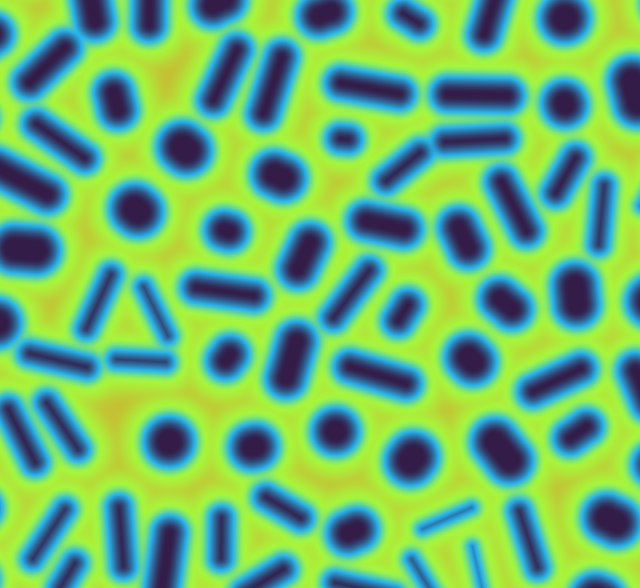
Reproduce this pattern procedurally as a Shadertoy shader.

```glsl
// Reaction-diffusion spots: dark blue cells with cyan rims on a lime ground.
#define SPACING 0.14      // mean distance of spots, in canvas heights
#define JITTER 0.76       // disorder of the spot lattice
#define REPULSION 0.42    // how far crowded spots drift apart
#define RADIUS 0.255      // cyan rim radius of a round spot, in spacings
#define MAX_STRETCH 0.36  // longest half axis of an elongated spot
#define BLEND 0.035       // softness of the necks between close spots
#define CORE_FADE 0.20    // width of the fade from rim to core
#define HALO_FADE 0.155   // width of the fade from rim to ground

const float ROW_HEIGHT = 0.866;
const vec3 CORE   = vec3(0.20, 0.11, 0.28);
const vec3 RIM    = vec3(0.16, 0.70, 0.92);
const vec3 HALO   = vec3(0.64, 0.99, 0.24);
const vec3 GROUND = vec3(0.77, 0.75, 0.20);

vec2 hash22(vec2 p) {
    vec3 q = fract(vec3(p.xyx) * vec3(0.1031, 0.1030, 0.0973));
    q += dot(q, q.yzx + 33.33);
    return fract((q.xx + q.yz) * q.zy);
}

// Jittered point of a lattice with staggered rows
vec2 seedPoint(vec2 cell) {
    vec2 offset = JITTER * (hash22(cell + 57.0) - 0.5);
    return (cell + vec2(0.5 * mod(cell.y, 2.0), 0.0) + offset) * vec2(1.0, ROW_HEIGHT);
}

// Signed distance to one spot, shaped by the crowding of its neighbours
float spotDistance(vec2 p, vec2 cell) {
    vec2 center = seedPoint(cell);
    vec2 push = vec2(0.0);
    vec2 squeeze = vec2(0.0);   // doubled-angle direction of the crowding
    float crowd = 0.0;
    for (int j = -1; j <= 1; j++)
    for (int i = -1; i <= 1; i++) {
        if (i == 0 && j == 0) continue;
        vec2 away = center - seedPoint(cell + vec2(i, j));
        float dist2 = dot(away, away) + 1e-4;
        float weight = exp(-2.0 * dist2);
        push += weight * away;
        squeeze += weight * vec2(away.x * away.x - away.y * away.y, 2.0 * away.x * away.y) / dist2;
        crowd += weight;
    }

    // Stretch across the direction of the strongest crowding
    float angle = 0.5 * atan(squeeze.y, squeeze.x) + 1.5708;
    vec2 axis = vec2(cos(angle), sin(angle));
    float stretch = MAX_STRETCH * smoothstep(0.08, 0.60, length(squeeze));
    float radius = clamp(RADIUS - 0.16 * (crowd - 0.9), 0.06, 0.31) - 0.1 * stretch;

    vec2 q = p - center - REPULSION * push;
    q -= axis * clamp(dot(q, axis), -stretch, stretch);
    return length(q) - radius;
}

// Smooth union of the spots around a point
float spotField(vec2 p) {
    float row = round(p.y / ROW_HEIGHT);
    vec2 base = vec2(round(p.x - 0.5 * mod(row, 2.0)), row);
    float sum = 1e-12;
    for (int j = -2; j <= 2; j++)
    for (int i = -2; i <= 2; i++)
        sum += exp(-spotDistance(p, base + vec2(i, j)) / BLEND);
    return -BLEND * log(sum);
}

vec3 spotColor(float d) {
    float level = 2.0 * smoothstep(-1.0, 1.0, d / (d < 0.0 ? CORE_FADE : HALO_FADE));
    vec3 color = mix(CORE, RIM, min(level, 1.0));
    color = mix(color, HALO, max(level - 1.0, 0.0));
    return mix(color, GROUND, smoothstep(0.05, 0.45, d));
}

void mainImage(out vec4 fragColor, in vec2 fragCoord) {
    vec2 p = fragCoord / (iResolution.y * SPACING);
    fragColor = vec4(spotColor(spotField(p)), 1.0);
}
```
